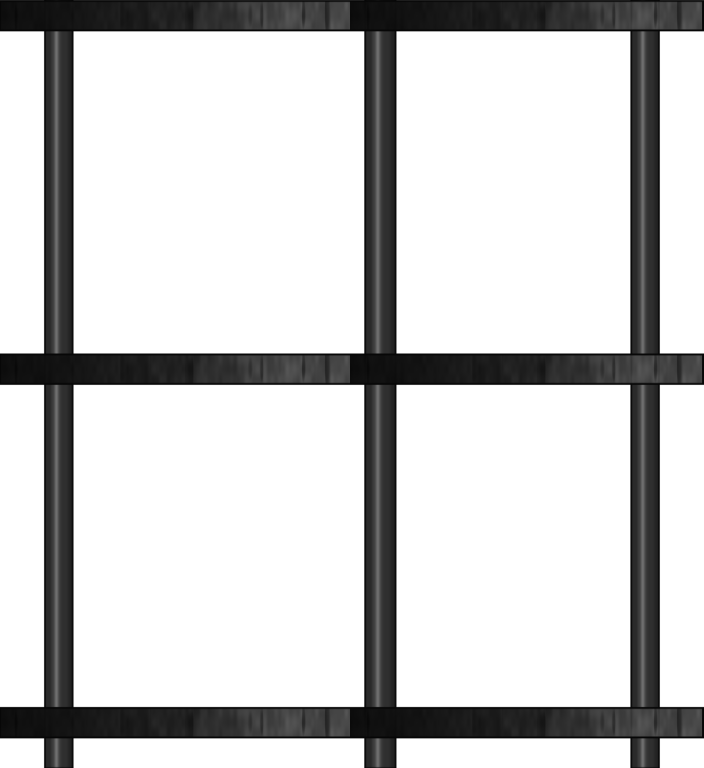
This pattern is drawn by a Shadertoy shader. Its source:

```glsl
// Dark metal lattice on white: three round upright rods behind flat grained rails.
// Rails repeat by mod with a two-tile brushed gradient; rods are placed in a loop
// and shaded across their width. Lengths are in units of the canvas height.

const float ASPECT = 0.9193;       // design width over height
const float RAIL_PERIOD = 0.4603;
const float RAIL_HALF = 0.0204;
const float TILE_WIDTH = 0.4597;   // one run of the rail gradient
const float TILE_SHIFT = 0.0024;
const float OUTLINE = 0.0024;

float hash(vec2 p) {
    return fract(sin(dot(p, vec2(127.1, 311.7))) * 43758.5453);
}

float valueNoise(vec2 p) {
    vec2 cell = floor(p);
    vec2 f = fract(p);
    f = f * f * (3.0 - 2.0 * f);
    return mix(mix(hash(cell), hash(cell + vec2(1.0, 0.0)), f.x),
               mix(hash(cell + vec2(0.0, 1.0)), hash(cell + vec2(1.0)), f.x), f.y);
}

// Coverage of a band, from the distance to its middle
float band(float dist, float halfWidth, float blur) {
    return 1.0 - smoothstep(-blur, blur, abs(dist) - halfWidth);
}

// Grey across a rod; s runs from -1 at the left edge to 1 at the right
float rodShade(float s) {
    float body = mix(0.165, 0.225, smoothstep(-0.62, -0.42, s));
    body = mix(body, 0.185, smoothstep(0.0, 0.3, s));
    body = mix(body, 0.135, smoothstep(0.45, 0.8, s));
    float glint = 0.21 * exp(-pow((s + 0.16) / 0.15, 2.0));
    return body + glint;
}

// Grey of a rail; tile is 0 to 1 along the gradient, v is -1 to 1 across
float railShade(float tile, float v) {
    float base = mix(0.055, 0.135, smoothstep(0.0, 0.55, tile));
    base += 0.165 * smoothstep(0.45, 0.95, tile);
    float broad = valueNoise(vec2(tile * 24.0, v * 0.6 + 3.0)) - 0.5;
    float fine = valueNoise(vec2(tile * 95.0, v * 1.5 + 9.0)) - 0.5;
    float crack = smoothstep(0.8, 0.98, valueNoise(vec2(tile * 60.0, v * 0.3 + 21.0)));
    return base * (1.0 + 0.36 * broad + 0.32 * fine - 0.4 * crack);
}

void mainImage(out vec4 fragColor, in vec2 fragCoord) {
    vec2 p = fragCoord / iResolution.xy * vec2(ASPECT, 1.0);
    float blur = 0.8 / iResolution.y;
    float grey = 1.0;

    // Upright rods: the middle one is wider and set to the right
    float rodEdges = 0.0;
    for (int i = 0; i < 3; i++) {
        float middle = float(i == 1);
        float center = mix(0.0768, 0.8424, float(i) * 0.5) + 0.0371 * middle;
        float halfWidth = 0.0192 + 0.0018 * middle;
        float dist = p.x - center;
        float inner = band(dist, halfWidth - OUTLINE, blur);
        float rod = mix(0.04, rodShade(dist / halfWidth), inner);
        rod *= mix(0.4, 1.0, smoothstep(0.0, OUTLINE, p.y));
        float cover = band(dist, halfWidth, blur);
        grey = mix(grey, rod, cover);
        rodEdges += cover - inner;
    }

    // Flat rails in front, counted from the top
    float railY = mod(1.0 - p.y + 0.5 * (RAIL_PERIOD - 2.0 * RAIL_HALF), RAIL_PERIOD)
                - 0.5 * RAIL_PERIOD;
    float tile = fract((p.x + TILE_SHIFT) / TILE_WIDTH);
    float rail = railShade(tile, railY / RAIL_HALF) * (1.0 - 0.12 * rodEdges);
    float side = min(p.x, ASPECT - p.x);
    float face = band(railY, RAIL_HALF - OUTLINE, blur * 1.3)
               * smoothstep(0.0, OUTLINE, side);
    rail = mix(0.025, rail, face);
    grey = mix(grey, rail, band(railY, RAIL_HALF, blur));

    fragColor = vec4(vec3(grey), 1.0);
}
```
